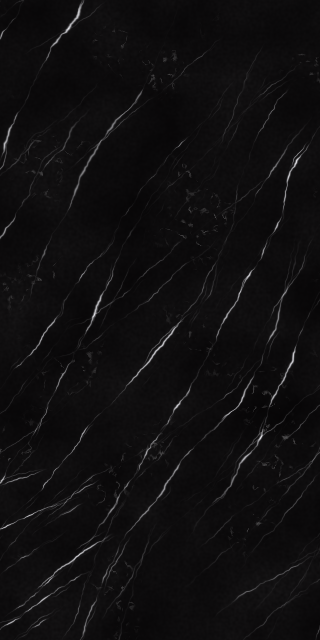
Give the GLSL for this texture, as a Shadertoy shader.

```glsl
// Black marble slab with thin, broken white veins running diagonally upward.

#define VEIN_COUNT 13
#define HAIR_COUNT 34
#define SCRATCH_COUNT 9
#define VEIN_ANGLE 0.99
#define SCRATCH_ANGLE 0.45
#define VEIN_WIDTH 0.0027
#define HAIR_WIDTH 0.0012
#define CLOUD_CONTRAST 0.050
#define GRAIN_CONTRAST 0.030
#define STONE_COLOR vec3(0.050, 0.045, 0.049)
#define VEIN_COLOR vec3(0.87, 0.87, 0.89)

vec2 hash2(vec2 p) {
    vec3 q = fract(p.xyx * vec3(0.1031, 0.1030, 0.0973));
    q += dot(q, q.yzx + 33.33);
    return fract((q.xx + q.yz) * q.zy);
}

float cornerSlope(vec2 cell, vec2 offset) {
    float a = 6.2832 * hash2(cell).x;
    return dot(vec2(cos(a), sin(a)), offset);
}

// Gradient noise, roughly -0.7 to 0.7
float noise(vec2 p) {
    vec2 i = floor(p), f = p - i;
    vec2 s = f * f * f * (f * (f * 6.0 - 15.0) + 10.0);
    vec2 e = vec2(1.0, 0.0);
    return mix(mix(cornerSlope(i, f), cornerSlope(i + e, f - e), s.x),
               mix(cornerSlope(i + e.yx, f - e.yx), cornerSlope(i + 1.0, f - 1.0), s.x), s.y);
}

float fbm(vec2 p) {
    float sum = 0.0, amp = 0.6;
    for (int i = 0; i < 5; i++) {
        sum += amp * noise(p);
        p = mat2(1.6, 1.2, -1.2, 1.6) * p + 7.3;
        amp *= 0.55;
    }
    return sum;
}

// Line profile that keeps its light when thinner than a pixel
float strand(float d, float width) {
    float w = max(width, 0.6 / iResolution.x);
    return width / w * exp(-d * d / (w * w));
}

// One wandering vein with a braided side strand and a faint halo
float vein(vec2 p, vec2 centre, float angle, float halfLength, float width, float seed) {
    vec2 dir = vec2(cos(angle), sin(angle));
    vec2 r = p - centre;
    float u = dot(r, dir);
    float ends = 1.0 - smoothstep(0.55 * halfLength, halfLength, abs(u));
    float v = dot(r, vec2(-dir.y, dir.x));
    if (ends <= 0.0 || abs(v) > 0.2) return 0.0;

    float s = seed * 1.37 + 0.41;
    float wander = min(1.0, halfLength * 2.0);
    v += wander * (0.07 * noise(vec2(u * 1.9, s)) + 0.022 * noise(vec2(u * 8.0, s + 50.0)))
       + 0.006 * noise(vec2(u * 33.0, s + 90.0)) + 0.0025 * noise(vec2(u * 90.0, s));
    float swell = noise(vec2(u * 5.0, s + 20.0)) + 0.6 * noise(vec2(u * 23.0, s + 30.0));
    float pulse = smoothstep(-0.35, 0.6, swell);
    float split = 0.035 * noise(vec2(u * 4.0, s + 70.0)) + 0.008 * noise(vec2(u * 19.0, s + 75.0));
    float sidePulse = smoothstep(-0.05, 0.55, noise(vec2(u * 9.0, s + 80.0)));

    float core = strand(v, width * (0.35 + pulse)) * (0.10 + 0.95 * pulse);
    float side = strand(v + split, width * 0.6) * sidePulse * 0.6;
    float halo = 0.045 * pulse * exp(-abs(v) / (width * 4.0));
    return ends * (core + side + halo);
}

float allVeins(vec2 p, vec2 centre) {
    float sum = 0.0;
    vec2 along = vec2(cos(VEIN_ANGLE), sin(VEIN_ANGLE));
    vec2 across = vec2(along.y, -along.x);

    // Long veins, spread evenly across the slab
    for (int i = 0; i < VEIN_COUNT; i++) {
        float k = float(i);
        vec2 a = hash2(vec2(k, 3.0)), b = hash2(vec2(k, 17.0));
        float lane = ((k + 0.2 + 0.6 * a.x) / float(VEIN_COUNT) - 0.5) * 1.85;
        vec2 c = centre + across * lane + along * (a.y - 0.5) * 0.9;
        sum += mix(0.5, 1.0, b.y) * vein(p, c, VEIN_ANGLE + 0.26 * (b.x - 0.5),
                                       mix(0.55, 1.15, b.y), VEIN_WIDTH * mix(0.6, 1.1, b.x), k);
    }
    // Short, dim hairlines
    for (int i = 0; i < HAIR_COUNT; i++) {
        float k = float(i);
        vec2 a = hash2(vec2(k, 41.0)), b = hash2(vec2(k, 59.0));
        sum += mix(0.15, 0.5, b.y * b.y) * vein(p, a * centre * 2.0, VEIN_ANGLE - 0.1 + 0.6 * (b.x - 0.5),
                                             mix(0.15, 0.5, b.y), HAIR_WIDTH, k + 200.0);
    }
    // Flatter scratches in the lower left corner
    for (int i = 0; i < SCRATCH_COUNT; i++) {
        float k = float(i);
        vec2 a = hash2(vec2(k, 73.0));
        vec2 c = centre * vec2(0.5 * a.x, 0.52 * (k + a.y) / float(SCRATCH_COUNT));
        sum += mix(0.4, 0.9, a.y) * vein(p, c, SCRATCH_ANGLE + 0.25 * (a.x - 0.5),
                                       mix(0.1, 0.25, a.y), VEIN_WIDTH * 0.7, k + 400.0);
    }
    return sum;
}

void mainImage(out vec4 fragColor, in vec2 fragCoord) {
    vec2 p = fragCoord / iResolution.x;
    vec2 centre = 0.5 * iResolution.xy / iResolution.x;

    // Cloudy stone with fine grain
    float cloud = fbm(p * 3.5 + 0.4 * fbm(p * 2.0 + 9.0));
    float grain = noise(p * 75.0) * 0.6 + noise(p * 110.0 + 31.0) * 0.5;
    vec3 color = STONE_COLOR + CLOUD_CONTRAST * cloud + GRAIN_CONTRAST * grain * (0.6 + cloud);

    // Patches of fine crackle
    vec2 q = p + 0.03 * vec2(noise(p * 14.0), noise(p * 14.0 + 40.0));
    float crack = 1.0 - smoothstep(0.0, 0.06, abs(fbm(q * 11.0 + 5.0)));
    float patches = smoothstep(0.08, 0.45, noise(p * 4.2 + 13.0));
    float broken = smoothstep(-0.1, 0.4, noise(p * 45.0 + 3.0));
    color += 0.22 * crack * patches * broken;

    // Domain bend makes neighbouring veins curve together
    vec2 bent = p + 0.06 * vec2(noise(p * 1.6 + 4.0), noise(p * 1.6 + 24.0));
    color = mix(color, VEIN_COLOR, clamp(allVeins(bent, centre), 0.0, 1.0));
    fragColor = vec4(max(color, 0.015), 1.0);
}
```
